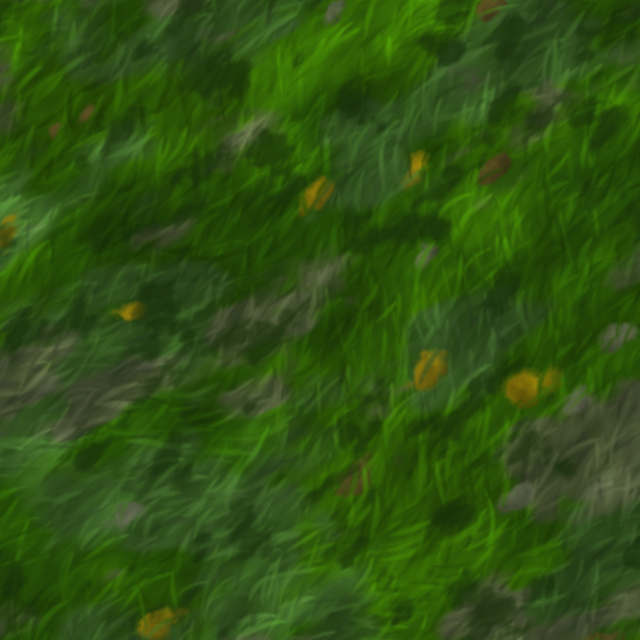
Give the GLSL for this texture, as a WebGL 1 fragment shader.

```glsl
precision highp float;
uniform vec2 u_resolution;

const float BLADE_CELLS = 18.0;
const float BLADE_HALF_LENGTH = 0.052;
const float BLADE_HALF_WIDTH = 0.0044;
const float BLADE_SOFTNESS = 0.0038;
const float BLADE_OPACITY = 0.64;
const float BLADE_BEND = 9.0;
const float LEAN = 0.84;
const float LEAN_DRIFT = 1.1;
const float LEAN_SPREAD = 1.3;
const float LEAF_CELLS = 8.0;
const float LEAF_CHANCE = 0.42;
const float PATCH_ANGLE = 0.45;
const float TUFT_CONTRAST = 0.9;

const vec3 VIVID_GREEN = vec3(0.195, 0.385, 0.015);
const vec3 DEEP_GREEN = vec3(0.145, 0.305, 0.02);
const vec3 DULL_GREEN = vec3(0.215, 0.355, 0.135);
const vec3 DRY_STRAW = vec3(0.315, 0.34, 0.235);
const vec3 SHADOW = vec3(0.09, 0.18, 0.04);
const vec3 YELLOW_LEAF = vec3(0.58, 0.47, 0.04);
const vec3 BROWN_LEAF = vec3(0.36, 0.28, 0.14);
const vec3 GREY_LEAF = vec3(0.38, 0.40, 0.31);
const vec3 FRESH_LEAF = vec3(0.22, 0.46, 0.16);

vec4 hash4(vec3 p) {
  vec4 q = fract(p.xyzx * vec4(0.1031, 0.1030, 0.0973, 0.1099));
  q += dot(q, q.wzxy + 33.33);
  return fract((q.xxyz + q.yzzw) * q.zywx);
}

float noise(vec2 p) {
  vec2 c = floor(p) + 100.0;
  vec2 f = fract(p);
  f = f * f * (3.0 - 2.0 * f);
  float low = mix(hash4(vec3(c, 7.0)).x, hash4(vec3(c + vec2(1.0, 0.0), 7.0)).x, f.x);
  float high = mix(hash4(vec3(c + vec2(0.0, 1.0), 7.0)).x, hash4(vec3(c + 1.0, 7.0)).x, f.x);
  return mix(low, high, f.y);
}

float fbm(vec2 p) {
  float sum = 0.0;
  float gain = 0.53;
  for (int i = 0; i < 4; i++) {
    sum += gain * noise(p);
    p = p * 2.03 + 17.3;
    gain *= 0.5;
  }
  return sum;
}

// Coordinates along and across a direction
vec2 alongAcross(vec2 p, float angle) {
  float c = cos(angle);
  float s = sin(angle);
  return vec2(c * p.x + s * p.y, c * p.y - s * p.x);
}

// One layer of curved, tapered grass blades
vec3 addBlades(vec3 color, vec2 uv, float layer, float lean, vec3 tint, float dullness) {
  vec2 cell = floor(uv * BLADE_CELLS);
  for (int j = -1; j <= 1; j++) {
    for (int i = -1; i <= 1; i++) {
      vec2 id = cell + vec2(float(i), float(j));
      vec4 place = hash4(vec3(id + 20.0, layer + 1.0));
      vec4 look = hash4(vec3(id + 50.0, layer + 31.0));
      vec2 center = (id + place.xy) / BLADE_CELLS;
      vec2 d = alongAcross(uv - center, lean + LEAN_SPREAD * (place.z - 0.5));
      d.y += BLADE_BEND * (place.w - 0.4) * d.x * d.x;
      float t = d.x / (BLADE_HALF_LENGTH * mix(0.5, 1.0, look.x));
      float taper = max(1.0 - t * t, 0.0);
      float width = BLADE_HALF_WIDTH * mix(0.5, 1.2, look.y) * taper;
      float mask = 1.0 - smoothstep(width - BLADE_SOFTNESS, width + BLADE_SOFTNESS, abs(d.y));
      mask *= smoothstep(0.0, 0.5, taper);
      float light = mix(0.66, 1.3, look.z) * (1.0 + 0.12 * t);
      vec3 blade = tint * light + vec3(0.04, 0.03, 0.05) * dullness * look.w * look.w;
      color = mix(color, blade, mask * BLADE_OPACITY);
    }
  }
  return color;
}

// Sparse fallen leaves with ragged, soft outlines
vec3 addLeaves(vec3 color, vec2 uv) {
  vec2 cell = floor(uv * LEAF_CELLS);
  float ragged = fbm(uv * 38.0) - 0.5;
  for (int j = -1; j <= 1; j++) {
    for (int i = -1; i <= 1; i++) {
      vec2 id = cell + vec2(float(i), float(j));
      vec4 place = hash4(vec3(id + 70.0, 91.0));
      vec4 look = hash4(vec3(id + 30.0, 57.0));
      vec2 d = alongAcross(uv - (id + place.xy) / LEAF_CELLS, 0.2 + 0.9 * place.z);
      vec2 size = vec2(0.034, 0.018) * mix(0.65, 1.3, look.x);
      float mask = 1.0 - smoothstep(0.55, 1.2, length(d / size) + 1.5 * ragged);
      vec3 leaf = mix(BROWN_LEAF, GREY_LEAF, step(0.36, look.y));
      leaf = mix(leaf, YELLOW_LEAF, step(0.72, look.y));
      leaf = mix(leaf, FRESH_LEAF, step(0.92, look.y));
      leaf *= 0.95 + 0.7 * ragged + 6.0 * d.y;
      color = mix(color, leaf, 0.85 * mask * step(place.w, LEAF_CHANCE));
    }
  }
  return color;
}

void main() {
  vec2 uv = gl_FragCoord.xy / u_resolution;

  // Lawn patches: lush, dull and dry
  vec2 patchPos = alongAcross(uv, PATCH_ANGLE) * vec2(4.5, 8.5);
  float dullness = smoothstep(0.49, 0.62, fbm(patchPos + 3.0));
  float dryness = smoothstep(0.56, 0.70, fbm(patchPos * 1.3 + 41.0));
  float lushness = smoothstep(0.34, 0.62, fbm(uv * 6.0 + 23.0));
  vec3 tint = mix(DEEP_GREEN, VIVID_GREEN, lushness);
  tint = mix(tint, DULL_GREEN, 0.95 * dullness);
  tint = mix(tint, DRY_STRAW, 0.9 * dryness);

  // Tufts of lighter and darker grass
  float tuft = fbm(alongAcross(uv, LEAN) * vec2(8.0, 13.0) + 77.0) - 0.5;
  tint *= 1.0 + TUFT_CONTRAST * tuft;

  // Shaded ground with blurred streaks
  float lean = LEAN + LEAN_DRIFT * (noise(uv * 3.5 + 9.0) - 0.5);
  float streak = fbm(alongAcross(uv, LEAN) * vec2(14.0, 55.0));
  vec3 color = mix(SHADOW, tint, 0.4 + 0.8 * streak);

  for (int k = 0; k < 5; k++) {
    color = addBlades(color, uv, float(k), lean, tint, dullness);
  }
  color = addLeaves(color, uv);
  for (int k = 5; k < 7; k++) {
    color = addBlades(color, uv, float(k), lean, tint * 1.06, dullness);
  }

  // Soft hollows between tufts
  float hollow = smoothstep(0.56, 0.74, fbm(alongAcross(uv, LEAN) * vec2(13.0, 23.0) + 60.0));
  color = mix(color, SHADOW, 0.65 * hollow);
  gl_FragColor = vec4(color, 1.0);
}
```
